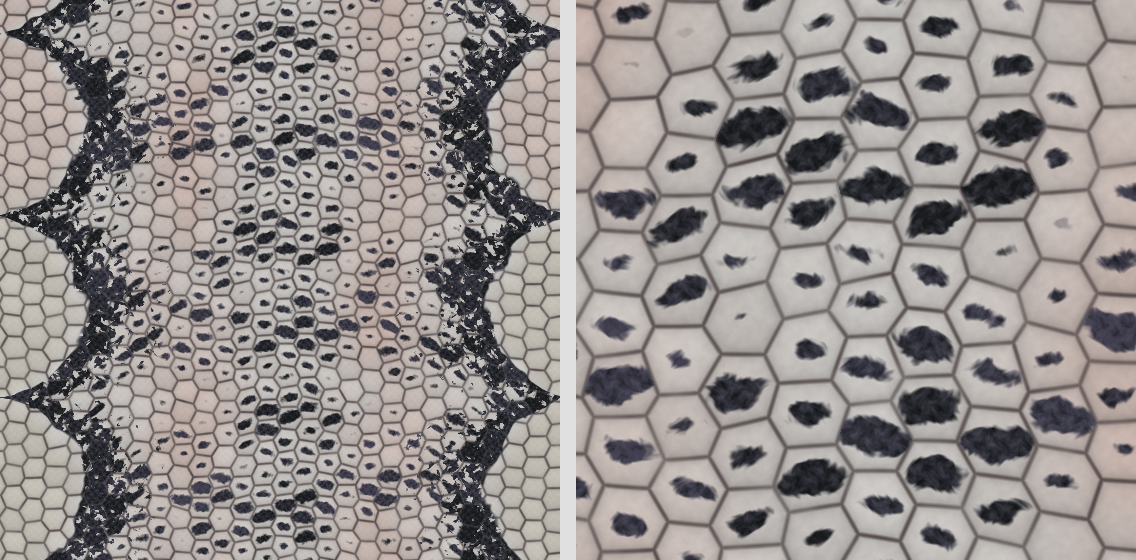
Left: the whole. Right: its middle third, enlarged.
Write a WebGL 2 fragment shader that draws this texture.

```glsl
#version 300 es
precision highp float;
// Snake skin: about 27 by 26 jittered six-sided scales with fine grooves.
// A spotted spine and spotted flanks lie between lacy dark chains that
// curve around pale side bays; ink is sized per scale and frayed by sines.
uniform vec2 u_resolution;
out vec4 fragColor;

const float TAU = 6.28319;
const vec2 PITCH = vec2(0.0372, 0.0382);   // spacing of scale columns and rows
const vec2 ANCHOR = vec2(0.511, 0.515);    // centre of one scale on the spine
const float BAY_PERIOD = 0.325;            // height of one side bay
const float SPINE_PERIOD = 0.165;          // height of one spine cluster

const vec3 PALE = vec3(0.785, 0.775, 0.762);
const vec3 BLUSH = vec3(0.790, 0.700, 0.668);
const vec3 STRAW = vec3(0.755, 0.735, 0.680);
const vec3 GROOVE = vec3(0.300, 0.260, 0.260);
const vec3 BLACK = vec3(0.075, 0.085, 0.095);
const vec3 SLATE = vec3(0.225, 0.220, 0.285);

struct Scale { vec2 id; vec2 offset; float edge; };

float hash(vec2 p) {
  return fract(sin(dot(p, vec2(127.1, 311.7))) * 4375.85);
}

// Layered, turned and self-bent sines, roughly -1 to 1
float ripple(vec2 p) {
  float sum = 0.0, amp = 0.55;
  for (int i = 0; i < 4; i++) {
    p += 0.6 * sin(p.yx * 0.8 + float(i) * 1.9);
    sum += amp * sin(p.x) * cos(p.y);
    p = mat2(1.36, 1.05, -1.05, 1.36) * p;
    amp *= 0.62;
  }
  return sum;
}

float bump(float x, float center, float width) {
  float d = (x - center) / width;
  return exp(-d * d);
}

vec2 scaleCenter(vec2 id) {
  vec2 jitter = vec2(hash(id), hash(id + 37.0)) - 0.5;
  return id + vec2(0.0, 0.5 * mod(id.x, 2.0)) + 0.24 * jitter;
}

// Nearest scale, and the distance to its border
Scale findScale(vec2 p) {
  vec2 base = floor(p + 0.5);
  Scale s = Scale(base, vec2(0.0), 9.0);
  float best = 9.0;
  for (int k = 0; k < 9; k++) {
    vec2 id = base + vec2(k % 3, k / 3) - 1.0;
    vec2 d = p - scaleCenter(id);
    if (dot(d, d) < best) { best = dot(d, d); s.id = id; s.offset = d; }
  }
  vec2 home = scaleCenter(s.id);
  for (int k = 0; k < 9; k++) {
    if (k == 4) continue;
    vec2 other = scaleCenter(s.id + vec2(k % 3, k / 3) - 1.0);
    s.edge = min(s.edge, dot(0.5 * (home + other) - p, normalize(other - home)));
  }
  return s;
}

// Distance inward from the scalloped outline of the side bays
float bayDistance(vec2 p) {
  float lobe = sqrt(abs(sin(0.5 * TAU * (0.94 - p.y) / BAY_PERIOD)));
  return 0.53 - abs(p.x - ANCHOR.x) - 0.172 * lobe + 0.018 * ripple(p * 32.0);
}

// Lacy chain: solid near the bay, breaking up inward; positive means ink
float chainLace(float d, float noise) {
  float weight = 1.0 - smoothstep(0.025, 0.125, d);
  return min(weight - 0.58 + noise, min(40.0 * d, 20.0 * (0.16 - d)));
}

float spineWeight(vec2 p) {
  float rhythm = 0.72 + 0.28 * cos(TAU * (p.y - 0.415) / SPINE_PERIOD);
  return rhythm * (1.0 - smoothstep(0.05, 0.16, abs(p.x - ANCHOR.x)));
}

float flankWeight(vec2 p) {
  float rhythm = 0.68 - 0.32 * cos(TAU * (0.94 - p.y) / BAY_PERIOD);
  return rhythm * bump(abs(p.x - ANCHOR.x), 0.16, 0.10);
}

// Oval mark inside one scale, with a frayed rim
float spot(vec2 q, float radius, float slant, float fray, float soft) {
  q.y += slant * q.x;
  return smoothstep(-soft, soft, radius - length(q * vec2(1.0, 1.9)) + 0.17 * fray);
}

void main() {
  vec2 uv = gl_FragCoord.xy / u_resolution;
  float pixel = 1.0 / (min(u_resolution.x, u_resolution.y) * PITCH.x);
  vec2 bent = uv + 0.005 * sin(uv.yx * vec2(17.0, 21.0));
  Scale s = findScale((bent - ANCHOR) / PITCH);
  vec2 home = uv - s.offset * PITCH;
  float chance = hash(s.id + 11.0), tint = hash(s.id + 53.0);
  float fray = ripple(uv * 170.0), grain = ripple(uv * 430.0);

  // Skin tint and rounded relief, lit from above
  float inward = bayDistance(uv), axis = abs(uv.x - ANCHOR.x);
  float blush = bump(axis, 0.18, 0.09) * (0.55 + 0.5 * ripple(uv * 13.0));
  vec3 bayTint = mix(STRAW, BLUSH, smoothstep(0.55, 0.75, uv.y));
  vec3 skin = mix(PALE, BLUSH, clamp(blush, 0.0, 0.9));
  skin = mix(skin, bayTint, 0.6 * (1.0 - smoothstep(-0.04, 0.0, inward)));
  skin *= 0.985 + 0.06 * (tint - 0.5) + 0.07 * s.offset.y + 0.025 * grain;
  skin *= 1.0 - 0.22 * exp(-12.0 * s.edge);

  // Spots sized by region: spine, flanks, and flecks beside the chain
  float homeInward = bayDistance(home) + 0.025 * ripple(home * 15.0);
  float flecks = smoothstep(0.0, 0.03, homeInward) * (1.0 - smoothstep(0.07, 0.25, homeInward));
  float spine = spineWeight(home), flank = flankWeight(home);
  float radius = max(spine * (0.36 + 0.52 * chance), flank * (1.0 * chance - 0.14));
  radius = min(max(radius, flecks * (0.16 + 0.62 * chance)), 0.60) - 0.06;
  float slant = 0.5 * (tint - 0.5) + 0.5 * flecks * sign(uv.x - ANCHOR.x);
  float soft = 0.07 + pixel;
  vec2 shift = vec2(tint - 0.5, 0.4 * (chance - 0.7)) * 0.5 * flecks;
  float mark = spot(s.offset - shift, radius, slant, fray, soft);
  mark *= smoothstep(0.04, 0.04 + soft, radius);
  float noise = 0.85 * fray + 0.22 * grain + 0.5 * (chance - 0.5);
  float ink = max(mark, smoothstep(-0.14, 0.14, chainLace(inward, noise)));

  // Grooves of uneven depth stay faintly visible through the ink
  float groove = 1.0 - smoothstep(0.0, 0.045 + pixel, s.edge);
  float depth = 0.68 + 0.3 * ripple(uv * 45.0);
  float slate = clamp(0.25 + 0.7 * flank + 0.7 * (tint - 0.5) + 0.4 * grain, 0.0, 1.0);
  vec3 color = mix(skin, GROOVE, groove * clamp(depth, 0.3, 0.95));
  vec3 inkColor = mix(BLACK, SLATE, slate) + 0.04 * grain + 0.10 * groove;
  fragColor = vec4(mix(color, inkColor, 0.95 * ink), 1.0);
}
```
